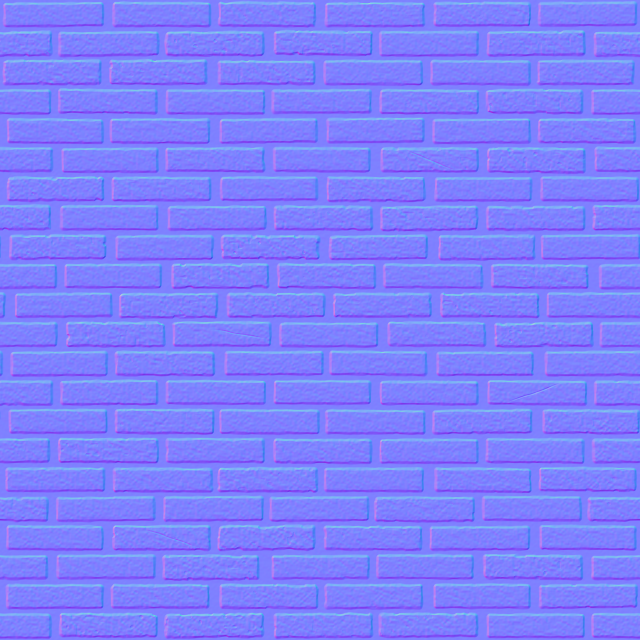
Give the GLSL for this texture map, as a three.js fragment shader.

```glsl
// Tangent-space normal map of a running-bond brick wall, 6 bricks by 22 courses.
// A height field (bevelled, jittered, grainy bricks over flat mortar) is built from
// distance functions and wrapping noise, then differentiated into a normal colour.
varying vec2 vUv;

const vec2  GRID = vec2(6.0, 22.0);            // bricks across, courses up
const vec2  HALF_BRICK = vec2(0.0768, 0.0180); // half size of a brick
const float CORNER = 0.0035;                   // corner radius
const vec2  JITTER = vec2(0.0022, 0.0007);     // placement error per brick
const vec2  SHRINK = vec2(0.0030, 0.0008);     // size loss per brick
const float TILT = 0.020;                      // skew of a brick
const float BEVEL = 0.0024;                    // mean half width of the edge slope
const float RELIEF = 0.00138;                  // height of brick over mortar
const float CROWN = 0.00025;                   // soft rounding of the face
const float EDGE_WOBBLE = 0.0012;              // unevenness of the outline
const float GRAIN = 0.00042;                   // fine surface roughness
const float LUMPS = 0.00040;                   // coarser, slanted roughness
const float MORTAR_ROUGH = 0.22;               // roughness of mortar against brick
const float PIT_DEPTH = 0.0005;                // holes in worn bricks
const float SCRATCH_DEPTH = 0.0004;
const float SCRATCHED = 0.03;                  // share of scratched bricks
const float STEP = 0.0008;                     // sampling step of the slope
const vec2  BIAS = vec2(-0.008, 0.008);        // slight lean of the whole wall

float hash(vec2 p) {
  return fract(sin(dot(p, vec2(12.9898, 78.233))) * 43758.5453);
}

// Value noise on a lattice that repeats after a whole number of cells
float lattice(vec2 p, vec2 period) {
  vec2 i = floor(p);
  vec2 f = p - i;
  f = f * f * (3.0 - 2.0 * f);
  vec2 a = mod(i, period);
  vec2 b = mod(i + 1.0, period);
  return mix(mix(hash(a), hash(vec2(b.x, a.y)), f.x),
             mix(hash(vec2(a.x, b.y)), hash(b), f.x), f.y);
}

float noise(vec2 uv, vec2 cells) {
  return lattice(uv * cells, cells);
}

float roundBox(vec2 p, vec2 halfSize, float radius) {
  vec2 q = abs(p) - halfSize + radius;
  return length(max(q, 0.0)) + min(max(q.x, q.y), 0.0) - radius;
}

// Sideways offset of a course, in bricks; the middle courses drift right
float courseShift(float row) {
  float drift = (row - 10.5) / 3.2;
  return 0.5 * mod(row + 1.0, 2.0) + 0.075 * exp(-drift * drift)
       + 0.035 * (hash(vec2(row, 91.0)) - 0.3);
}

float height(vec2 uv) {
  // Brick cell and its random traits
  float course = floor(uv.y * GRID.y);
  float row = mod(course, GRID.y);
  float x = uv.x * GRID.x - courseShift(row);
  vec2 id = vec2(mod(floor(x), GRID.x), row);
  vec2 p = (vec2(fract(x), uv.y * GRID.y - course) - 0.5) / GRID;
  vec2 place = vec2(hash(id + 3.1), hash(id + 17.7)) - 0.5;
  vec2 loss = vec2(hash(id + 29.3), hash(id + 41.9));
  float wear = pow(hash(id + 53.5), 2.0);
  p -= 2.0 * JITTER * place;
  p.y += TILT * (hash(id + 67.1) - 0.5) * p.x;

  // Ragged outline with small bites and a bevel of changing width
  float wobble = noise(uv, vec2(44.0)) + 0.7 * noise(uv, vec2(150.0)) - 0.8;
  float bite = smoothstep(0.68, 1.0, noise(uv + 0.37, vec2(90.0)));
  float bevel = BEVEL * (0.65 + 0.8 * noise(uv + 0.59, vec2(70.0)));
  float d = roundBox(p, HALF_BRICK - SHRINK * loss, CORNER);
  d += EDGE_WOBBLE * wobble * (0.7 + 0.7 * wear) + 0.002 * bite * (0.3 + wear);
  float face = 1.0 - smoothstep(-bevel, bevel, d);
  float h = RELIEF * face + CROWN * (1.0 - smoothstep(-0.010, 0.0, d));

  // Rough clay, smoother mortar
  vec2 slanted = vec2(110.0 * (uv.x + uv.y), 170.0 * uv.y);
  float rough = GRAIN * noise(uv, vec2(250.0, 270.0))
              + LUMPS * lattice(slanted, vec2(110.0, 170.0));
  h += rough * mix(MORTAR_ROUGH, 0.85 + 0.4 * wear, face);

  // Pits and a rare slanted scratch
  float pit = smoothstep(0.75, 1.0, noise(uv + 0.71, vec2(130.0)));
  h -= PIT_DEPTH * pit * wear * face;
  float along = p.x - 0.06 * place.y;
  float slant = mix(-0.5, 0.5, hash(id + 79.7));
  float line = abs(p.y - slant * along + 0.002 * (noise(uv, vec2(60.0)) - 0.5));
  float span = 1.0 - smoothstep(0.020, 0.045, abs(along));
  float scratched = step(1.0 - SCRATCHED, hash(id + 97.3));
  h -= SCRATCH_DEPTH * scratched * span * face * (1.0 - smoothstep(0.0, 0.0018, line));
  return h;
}

void main() {
  vec2 e = vec2(STEP, 0.0);
  vec2 slope = vec2(height(vUv + e.xy) - height(vUv - e.xy),
                    height(vUv + e.yx) - height(vUv - e.yx)) / (2.0 * STEP);
  // Left edges face +x, top edges face +y
  vec3 normal = normalize(vec3(vec2(slope.x, -slope.y) + BIAS, 1.0));
  gl_FragColor = vec4(0.5 + 0.5 * normal, 1.0);
}
```
